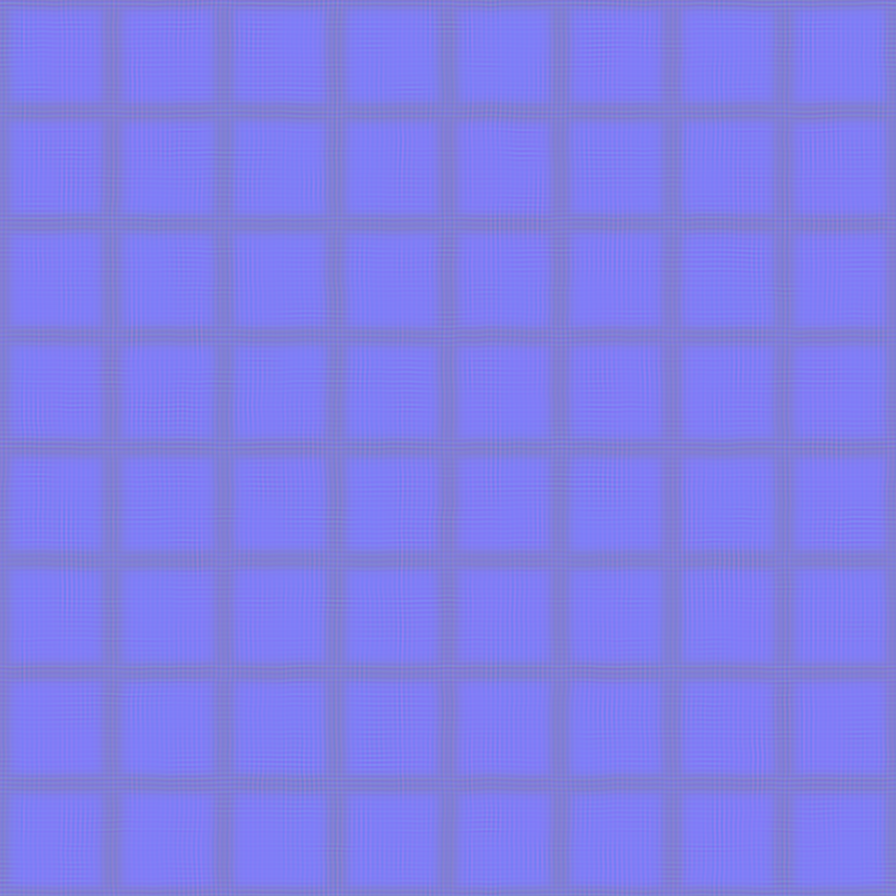
A Shadertoy shader for this texture map:

```glsl
// Tiling normal map of woven cloth: fine wavy threads crossed by a soft grid of raised bands.
#define CELLS 8.0            // grid repeats across and down
#define THREADS 192.0        // threads across and down
#define BAND_CORE 0.030      // half width of the full band, in cells
#define BAND_EDGE 0.205      // half width where the band fades out, in cells
#define WAVER 0.0009         // sideways drift of the threads
#define FIELD_SLOPE 0.042    // thread tilt between the bands
#define BAND_SLOPE 0.022     // extra thread tilt inside the bands
#define BAND_DEPTH 0.130     // loss of blue inside the bands
#define GROOVE_DEPTH 0.045   // extra loss of blue between band threads
#define FLAT_COLOR vec3(0.503, 0.492, 0.965)

const float TAU = 6.2831853;

float hash(vec2 p) {
    vec3 q = fract(vec3(p.xyx) * 0.1031);
    q += dot(q, q.yzx + 33.33);
    return fract((q.x + q.y) * q.z);
}

// Value noise over the unit square that wraps after a whole number of cells.
float wrapNoise(vec2 uv, vec2 cells, float seed) {
    vec2 p = uv * cells;
    vec2 i = floor(p);
    vec2 f = fract(p);
    f = f * f * (3.0 - 2.0 * f);
    vec2 a = mod(i, cells) + seed;
    vec2 b = mod(i + 1.0, cells) + seed;
    return mix(mix(hash(a), hash(vec2(b.x, a.y)), f.x),
               mix(hash(vec2(a.x, b.y)), hash(b), f.x), f.y);
}

// Band coverage around each grid line: a full core with long soft shoulders.
float bandCover(float x, float edge) {
    float d = abs(fract(x * CELLS + 0.5) - 0.5);
    float core = 1.0 - smoothstep(BAND_CORE, edge * 0.65, d);
    float shoulder = 1.0 - smoothstep(BAND_CORE, edge, d);
    return 0.55 * core + 0.45 * shoulder;
}

// Random value of one thread, blended smoothly into the next.
float threadValue(float x, float seed) {
    float t = x * THREADS;
    float a = hash(vec2(mod(floor(t), THREADS), seed));
    float b = hash(vec2(mod(floor(t) + 1.0, THREADS), seed));
    return mix(a, b, smoothstep(0.0, 1.0, fract(t)));
}

// Returns tilt, band coverage and groove depth for threads counted along x.
vec3 threadSet(float x, float patchiness, float edge, float seed, float detail) {
    float cover = bandCover(x, edge);
    float strength = (0.35 + threadValue(x, seed)) * detail;
    float shade = threadValue(x, seed + 17.0) - 0.5;
    float phase = TAU * x * THREADS;
    float slope = FIELD_SLOPE * patchiness * (1.0 - 0.5 * cover) + BAND_SLOPE * cover;
    float groove = cover * (strength * cos(phase) + 0.7 * shade);
    return vec3(sin(phase) * slope * strength, cover, groove);
}

void mainImage(out vec4 fragColor, in vec2 fragCoord) {
    vec2 uv = fragCoord / iResolution.xy;

    // Uneven weaving: slow drift plus a finer wobble
    vec2 drift = vec2(wrapNoise(uv, vec2(14.0, 20.0), 11.0),
                      wrapNoise(uv, vec2(20.0, 14.0), 47.0)) - 0.5;
    vec2 wobble = vec2(wrapNoise(uv, vec2(24.0, 64.0), 83.0),
                       wrapNoise(uv, vec2(64.0, 24.0), 131.0)) - 0.5;
    vec2 cloth = uv + WAVER * (2.0 * drift + wobble);

    // Patches where the threads stand out more or less
    vec2 patches = vec2(wrapNoise(uv, vec2(40.0, 24.0), 211.0),
                        wrapNoise(uv, vec2(24.0, 40.0), 307.0));
    patches = 0.3 + 1.3 * patches * patches;

    // Fade threads that are too fine for the canvas
    vec2 density = THREADS / iResolution.xy;
    vec2 detail = 1.0 - smoothstep(vec2(0.42), vec2(0.9), density);
    vec3 warp = threadSet(cloth.x, patches.x, BAND_EDGE, 5.0, detail.x);
    vec3 weft = threadSet(cloth.y, patches.y * 0.6, BAND_EDGE * 0.9, 9.0, detail.y);

    // Combine both thread directions into the encoded normal
    float cover = 1.0 - (1.0 - warp.y) * (1.0 - weft.y);
    float grooves = 0.4 * warp.z + 0.6 * weft.z;
    float blotch = wrapNoise(uv, vec2(12.0), 401.0) - 0.5;
    vec3 color = FLAT_COLOR;
    color.rg += vec2(warp.x, weft.x) + vec2(0.010, -0.008) * blotch;
    color.rg += cover * vec2(0.003, 0.003) + 0.012 * grooves;
    color.b -= BAND_DEPTH * cover + GROOVE_DEPTH * grooves;
    color.b -= 0.010 * (patches.x + patches.y - 1.0) * (1.0 - cover);
    fragColor = vec4(clamp(color, 0.0, 1.0), 1.0);
}
```
